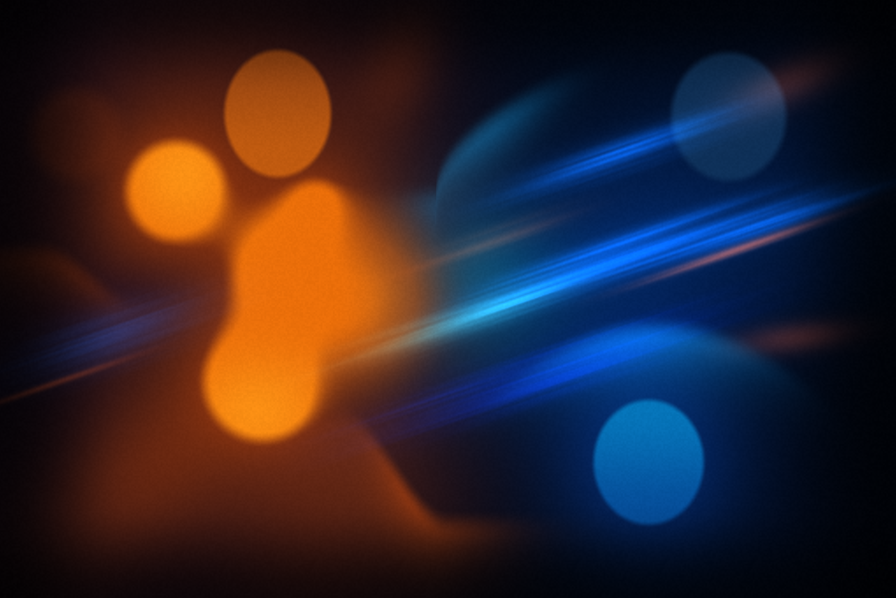
Reproduce this background procedurally as a WebGL 2 fragment shader.

```glsl
#version 300 es
precision highp float;
// Abstract warm and cool light: a soft orange metaball body on the left, and
// blue slanted light streaks with translucent discs on the right. Built from
// gaussian glows, folded ridges, smooth-min circles, stretched noise and grain.
uniform vec2 u_resolution;
out vec4 fragColor;

const vec3 PLUM = vec3(0.060, 0.032, 0.085);
const vec3 NAVY = vec3(0.006, 0.028, 0.080);
const vec3 RUST = vec3(0.47, 0.17, 0.055);
const vec3 EMBER = vec3(0.68, 0.25, 0.05);
const vec3 ORANGE = vec3(0.92, 0.43, 0.035);
const vec3 AMBER = vec3(1.00, 0.60, 0.09);
const vec3 COBALT = vec3(0.01, 0.18, 0.46);
const vec3 AZURE = vec3(0.02, 0.38, 0.88);
const vec3 TEAL = vec3(0.03, 0.40, 0.56);
const float SLANT = 0.33;       // angle of the streaks, radians
const float LOBE_BLEND = 0.11;  // how far the lobes melt together
const float GRAIN = 0.028;
// Lobes of the body: centre x, centre y, radius.
const vec3 LOBES[5] = vec3[5](
  vec3(0.295, 0.680, 0.082), vec3(0.530, 0.645, 0.049), vec3(0.475, 0.540, 0.080),
  vec3(0.440, 0.362, 0.098), vec3(0.610, 0.500, 0.085));

float hash(vec2 p) {
  p = fract(p * vec2(123.34, 456.21));
  p += dot(p, p + 45.32);
  return fract(p.x * p.y);
}

float noise(vec2 p) {
  vec2 i = floor(p), f = fract(p);
  f = f * f * (3.0 - 2.0 * f);
  return mix(mix(hash(i), hash(i + vec2(1, 0)), f.x),
             mix(hash(i + vec2(0, 1)), hash(i + vec2(1, 1)), f.x), f.y);
}

vec2 turn(vec2 p, float a) {
  return vec2(cos(a) * p.x + sin(a) * p.y, cos(a) * p.y - sin(a) * p.x);
}

float glow(vec2 p, vec2 centre, vec2 size, float angle) {
  vec2 q = turn(p - centre, angle) / size;
  return exp(-dot(q, q));
}

float disc(vec2 p, vec2 centre, vec2 size, float soft) {
  return 1.0 - smoothstep(1.0 - soft, 1.0 + soft, length((p - centre) / size));
}

// Crisp on its upper side, fading slowly below the crest.
float ridge(float depth, float edge, float fade) {
  return smoothstep(-edge, edge, depth) * exp(-max(depth, 0.0) / fade);
}

float smoothMin(float a, float b, float k) {
  float h = max(k - abs(a - b), 0.0) / k;
  return min(a, b) - h * h * k * 0.25;
}

float bodyDistance(vec2 p) {
  float d = 1.0;
  for (int i = 0; i < 5; i++)
    d = smoothMin(d, length(p - LOBES[i].xy) - LOBES[i].z, LOBE_BLEND);
  return d;
}

vec3 warmField(vec2 p, vec3 c) {
  c = mix(c, RUST, 0.75 * glow(p, vec2(0.40, 0.66), vec2(0.27, 0.30), 0.0));
  c = mix(c, RUST, 0.75 * glow(p, vec2(0.27, 0.23), vec2(0.25, 0.13), 0.72));
  c = mix(c, RUST, 0.55 * glow(p, vec2(0.53, 0.18), vec2(0.22, 0.20), 0.0));
  c = mix(c, RUST, 0.30 * disc(p, vec2(0.127, 0.775), vec2(0.075), 0.30));
  c = mix(c, RUST, 0.38 * glow(p, vec2(0.665, 0.88), vec2(0.065, 0.12), -0.35));
  c = mix(c, PLUM * 1.5, 0.65 * glow(p, vec2(0.21, 0.49), vec2(0.16, 0.07), 0.2));
  float wing = ridge(0.58 - 0.09 * smoothstep(0.07, 0.23, p.x) - p.y, 0.025, 0.055);
  c = mix(c, RUST, 0.8 * wing * glow(p, vec2(0.09, 0.54), vec2(0.14, 0.12), 0.0));
  float skirt = ridge(0.305 - 0.18 * smoothstep(0.57, 0.75, p.x) - p.y, 0.025, 0.12);
  c = mix(c, EMBER, 0.85 * skirt * glow(p, vec2(0.68, 0.17), vec2(0.15, 0.16), -0.7));
  return c;
}

vec3 coolField(vec2 p, vec3 c) {
  c = mix(c, COBALT, 0.75 * glow(p, vec2(1.03, 0.57), vec2(0.37, 0.21), SLANT));
  c = mix(c, TEAL, 0.65 * glow(p, vec2(0.80, 0.53), vec2(0.13, 0.12), 0.2));
  float sweep = 0.67 + 0.19 * sqrt(max(p.x - 0.73, 0.0) / 0.2) - p.y;
  c += TEAL * 0.9 * ridge(sweep, 0.03, 0.06) * glow(p, vec2(0.81, 0.75), vec2(0.15, 0.065), 0.85);
  float arch = 0.452 - 1.6 * (p.x - 1.10) * (p.x - 1.10) - p.y;
  c += TEAL * 0.85 * ridge(arch, 0.025, 0.07) * glow(p, vec2(1.09, 0.41), vec2(0.18, 0.12), 0.0);
  c += RUST * 0.5 * glow(p, vec2(1.33, 0.435), vec2(0.10, 0.025), 0.12);
  c = mix(c, vec3(0.07, 0.22, 0.38), 0.75 * disc(p, vec2(1.22, 0.805), vec2(0.096, 0.107), 0.08));
  c += RUST * 0.45 * glow(p, vec2(1.32, 0.86), vec2(0.10, 0.035), 0.4);
  c += COBALT * 0.75 * glow(p, vec2(1.086, 0.23), vec2(0.16, 0.17), 0.0);
  vec3 face = mix(vec3(0.02, 0.31, 0.61), vec3(0.02, 0.47, 0.74), smoothstep(0.13, 0.32, p.y));
  return mix(c, face, 0.95 * disc(p, vec2(1.086, 0.227), vec2(0.092, 0.104), 0.06));
}

// Streak light, broken into fine threads by noise stretched along the slant.
vec3 streaks(vec2 p) {
  vec2 q = turn(p, SLANT);
  float threads = 0.35 + 0.8 * noise(q * vec2(3.0, 75.0)) * (0.5 + noise(q * vec2(5.0, 210.0)));
  vec3 c = AZURE * 0.85 * glow(p, vec2(1.04, 0.575), vec2(0.20, 0.030), SLANT);
  c += AZURE * 0.65 * glow(p, vec2(1.04, 0.745), vec2(0.17, 0.025), SLANT);
  c += AZURE * 0.70 * glow(p, vec2(1.28, 0.625), vec2(0.17, 0.024), SLANT);
  c += vec3(0.0, 0.10, 0.60) * 0.8 * glow(p, vec2(0.91, 0.375), vec2(0.24, 0.035), SLANT);
  c += vec3(0.15, 0.50, 0.55) * 0.75 * glow(p, vec2(0.79, 0.47), vec2(0.16, 0.022), SLANT);
  c += COBALT * 0.65 * glow(p, vec2(0.17, 0.43), vec2(0.16, 0.045), SLANT);
  c += EMBER * 0.4 * glow(p, vec2(0.83, 0.60), vec2(0.12, 0.018), SLANT);
  c += EMBER * 1.3 * glow(p, vec2(1.24, 0.585), vec2(0.14, 0.007), SLANT);
  c += EMBER * 0.8 * glow(p, vec2(0.08, 0.355), vec2(0.12, 0.005), SLANT);
  return c * threads;
}

void main() {
  vec2 uv = gl_FragCoord.xy / u_resolution;
  vec2 p = uv * vec2(1.5, 1.0);
  vec3 c = mix(PLUM, NAVY, smoothstep(0.45, 0.95, p.x));
  c = coolField(p, warmField(p, c));

  // Body: a halo, then a fill whose edge dissolves towards the right.
  float d = bodyDistance(p);
  float blur = mix(0.014, 0.10, smoothstep(0.50, 0.68, p.x - 0.35 * max(p.y - 0.55, 0.0)));
  c = mix(c, EMBER, 0.55 * exp(-max(d, 0.0) / 0.055));
  vec3 fill = mix(ORANGE, AMBER, 0.8 * glow(p, vec2(0.31, 0.71), vec2(0.10), 0.0));
  fill = mix(fill, AMBER, 0.75 * glow(p, vec2(0.43, 0.31), vec2(0.12, 0.09), 0.0));
  fill = mix(fill, vec3(0.55, 0.34, 0.18), smoothstep(0.56, 0.76, p.x));
  vec3 cap = mix(vec3(0.78, 0.37, 0.06), vec3(0.63, 0.29, 0.07), smoothstep(0.74, 0.90, p.y));
  c = mix(c, cap, 0.92 * disc(p, vec2(0.465, 0.81), vec2(0.089, 0.106), 0.06));
  c = mix(c, fill, 1.0 - smoothstep(-blur, blur, d));
  c += streaks(p);

  // Vignette and film grain.
  vec2 rim = smoothstep(vec2(0.0), vec2(0.14, 0.16), min(uv, 1.0 - uv));
  c *= mix(0.35, 1.0, rim.x) * mix(0.45, 1.0, rim.y);
  c += GRAIN * (noise(p * 340.0) - 0.5) * (0.4 + c);
  fragColor = vec4(clamp(c, 0.0, 1.0), 1.0);
}
```
